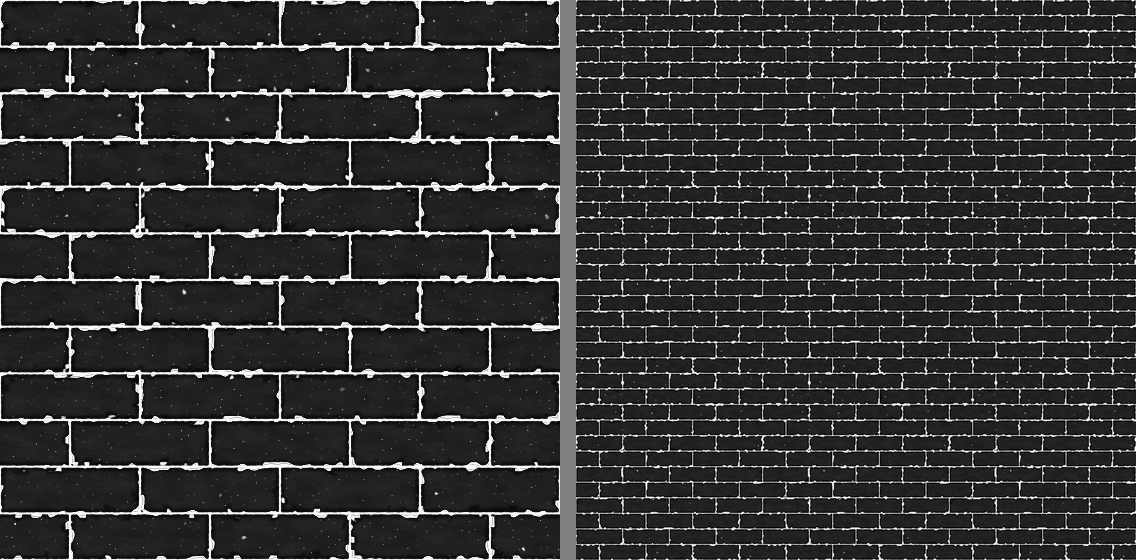
Left: one tile. Right: repeated 3 by 3.
Write a WebGL 1 fragment shader that draws this texture.

```glsl
precision highp float;

uniform vec2 u_resolution;

vec2 hash2(vec2 p) {
  vec3 a = fract(p.xyx * vec3(0.1031, 0.1030, 0.0973));
  a += dot(a, a.yzx + 33.33);
  return fract((a.xx + a.yz) * a.zy);
}

float cornerSlope(vec2 cell, vec2 offset) {
  float angle = 6.2832 * hash2(cell).x;
  return dot(vec2(cos(angle), sin(angle)), offset);
}

// Gradient noise, roughly -1 to 1
float gradientNoise(vec2 p) {
  vec2 i = floor(p), f = fract(p);
  vec2 u = f * f * f * (f * (f * 6.0 - 15.0) + 10.0);
  vec2 e = vec2(1.0, 0.0);
  float low = mix(cornerSlope(i, f), cornerSlope(i + e, f - e), u.x);
  float high = mix(cornerSlope(i + e.yx, f - e.yx), cornerSlope(i + 1.0, f - 1.0), u.x);
  return 1.4 * mix(low, high, u.y);
}

// Distance inward from the edge of a rounded brick
float brickDepth(vec2 p) {
  vec2 q = abs(p) - vec2(0.125, 1.0 / 24.0) + 0.005;
  return 0.005 - length(max(q, 0.0)) - min(max(q.x, q.y), 0.0);
}

// Tiny pale grains, one at most in each grid cell
float specks(vec2 uv, float pixel) {
  vec2 grid = uv * 64.0;
  vec2 rnd = hash2(floor(grid) + 7.0);
  vec2 center = 0.15 + 0.7 * hash2(floor(grid) + 91.0);
  float d = length(fract(grid) - center) / 64.0;
  float dot1 = 1.0 - smoothstep(0.0, 0.0006 + 0.7 * pixel, d);
  return dot1 * step(rnd.x, 0.5) * mix(0.15, 0.75, rnd.y * rnd.y);
}

// Sparse tapered chips at random angles
float chips(vec2 uv, float pixel) {
  vec2 grid = uv * 11.0;
  vec2 cell = floor(grid);
  vec2 rnd = hash2(cell + 31.0);
  vec2 p = (fract(grid) - 0.2 - 0.6 * hash2(cell + 57.0)) / 11.0;
  float c = cos(6.2832 * rnd.y), s = sin(6.2832 * rnd.y);
  p = vec2(c * p.x + s * p.y, c * p.y - s * p.x);
  float size = mix(0.0018, 0.0048, fract(rnd.y * 7.3));
  p.y /= 0.6 + 0.3 * clamp(p.x / size, -1.0, 1.0);
  p += 0.0006 * gradientNoise(uv * 300.0);
  float shape = 1.0 - smoothstep(-pixel, pixel, length(p) - size);
  return shape * step(rnd.x, 0.36) * mix(0.25, 1.0, fract(rnd.x * 19.0));
}

void main() {
  vec2 uv = gl_FragCoord.xy / u_resolution;
  float pixel = 1.0 / min(u_resolution.x, u_resolution.y);

  // Running bond: 4 bricks across, 12 courses
  vec2 bond = uv * vec2(4.0, 12.0);
  bond.x += 0.5 * (1.0 - mod(floor(bond.y), 2.0));
  vec2 id = mod(floor(bond), vec2(4.0, 12.0));
  vec2 local = (fract(bond) - 0.5) / vec2(4.0, 12.0);
  vec2 seed = 40.0 + 200.0 * hash2(id + 3.0);

  // Thin joints with mortar squeezed out in lumps
  float lump = smoothstep(0.12, 0.5, gradientNoise(local * 46.0 + seed));
  float ragged = gradientNoise(local * 150.0 + seed.yx);
  float jointWidth = 0.0019 + 0.0062 * lump + 0.0006 * ragged;
  float depth = brickDepth(local);
  float face = depth - jointWidth;

  // Sooty brick face, darker toward its edges
  float mottle = gradientNoise(local * vec2(18.0, 38.0) + seed)
    + 0.5 * gradientNoise(local * vec2(45.0, 100.0) + seed.yx)
    + 0.35 * gradientNoise(local * vec2(50.0, 260.0) + seed);
  float brick = 0.127 + 0.022 * mottle;
  brick *= mix(0.3, 1.0, smoothstep(0.0, 0.011, face + 0.002 * mottle));
  brick = mix(brick, 0.95, specks(uv, pixel));
  brick = mix(brick, 0.98, chips(uv, pixel));

  // White mortar with grey trowel lines on the lumps
  float across = depth / jointWidth + 0.3 * gradientNoise(local * 60.0 + seed.yx);
  float trowel = lump * (1.0 - smoothstep(0.03, 0.16, abs(across - 0.5)));
  float mortar = 0.98 - 0.25 * trowel - 0.05 * lump * max(ragged, 0.0);

  float tone = mix(mortar, brick, smoothstep(-0.7 * pixel, 0.7 * pixel, face));
  gl_FragColor = vec4(vec3(tone), 1.0);
}
```
